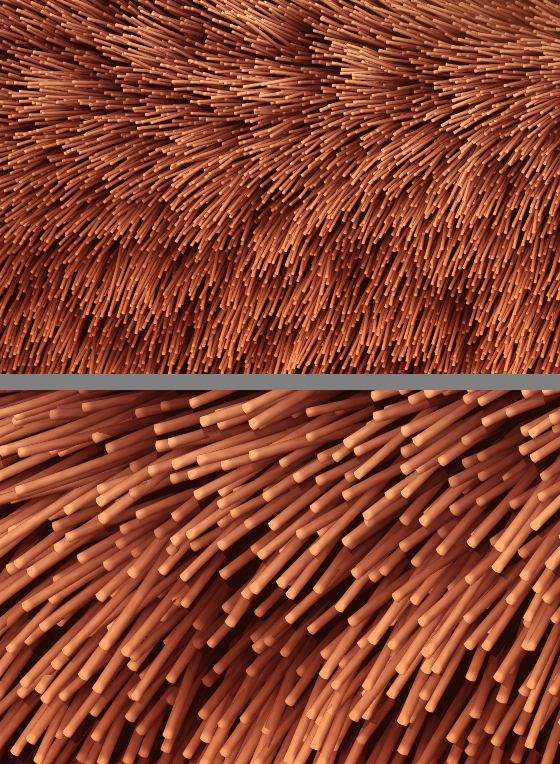
Top: the whole. Bottom: its middle third, enlarged.
This texture is drawn by a Shadertoy shader. Its source:

```glsl
// A dense pelt of copper bristles fanning out to the left and downward.
// Every jittered grid cell owns one bristle tip; each pixel searches the cells
// ahead of it, keeps the two highest bristles and shades them by height.

vec2 hash2(vec2 p) {
    vec3 q = fract(p.xyx * vec3(0.1031, 0.1030, 0.0973));
    q += dot(q, q.yzx + 33.33);
    return fract((q.xx + q.yz) * q.zy);
}

float gradientNoise(vec2 p) {
    vec2 i = floor(p), f = fract(p);
    vec2 s = f * f * f * (f * (f * 6.0 - 15.0) + 10.0);
    vec2 o = vec2(0.0, 1.0);
    float a = dot(hash2(i) * 2.0 - 1.0, f);
    float b = dot(hash2(i + o.yx) * 2.0 - 1.0, f - o.yx);
    float c = dot(hash2(i + o.xy) * 2.0 - 1.0, f - o.xy);
    float d = dot(hash2(i + 1.0) * 2.0 - 1.0, f - 1.0);
    return mix(mix(a, b, s.x), mix(c, d, s.x), s.y);
}

// Heading of the tips: up-left at the top, turning to down-left at the bottom
float combAngle(vec2 p) {
    float turn = 1.0 - smoothstep(0.25 * p.x, 1.1, p.y);
    float wave = sin(p.x * 17.0 + 4.0 * sin(p.y * 9.0)) * sin(p.y * 21.0 + p.x * 6.0);
    return mix(2.6, 4.35, turn) + 0.08 * wave;
}

// Dark umber through rust to pale copper
vec3 copper(float v) {
    return vec3(0.10, 0.03, 0.02) + v * vec3(0.93, 0.14, 0.09)
         + v * v * vec3(0.0, 0.56, 0.39);
}

void mainImage(out vec4 fragColor, in vec2 fragCoord) {
    vec2 p = fragCoord / iResolution.y;
    float pixel = 1.0 / iResolution.y;
    float cellSize = 0.022;
    vec2 home = floor(p / cellSize);

    // x: height, y: brightness, z: coverage
    vec3 top = vec3(-1.0, 0.04, 0.0);
    vec3 under = top;
    float shadowHeight = -1.0;

    for (int j = -10; j <= 7; j++)
    for (int i = -10; i <= 1; i++) {
        vec2 cell = home + vec2(i, j);
        vec2 rnd = hash2(cell + 71.0);
        vec2 rnd2 = hash2(cell + 193.0);
        vec2 tip = (cell + rnd) * cellSize;

        // Bristle frame: distance back from the tip, and across the shaft
        float angle = combAngle(tip) + (rnd2.x - 0.5) * 0.3;
        vec2 dir = vec2(cos(angle), sin(angle));
        vec2 q = p - tip;
        float along = -dot(q, dir);
        float across = dot(q, vec2(-dir.y, dir.x)) + (rnd2.y - 0.5) * 1.2 * along * along;
        float len = 0.155 + 0.05 * rnd.y;
        float halfWidth = 0.0041 + 0.0011 * rnd.x;
        float u = across / halfWidth;
        if (along < -0.004 || along > len || u < -1.6 || u > 2.8) continue;

        // Tufts raise or sink whole groups of bristles
        float tuft = gradientNoise(tip * vec2(7.0, 8.5) + 3.0);
        float height = 1.0 - along / len + 0.35 * fract(rnd.x * 7.3 + rnd2.y) + 0.8 * tuft;

        // Shadow thrown on the lower side
        if (u > 1.0 && along > 0.0)
            shadowHeight = max(shadowHeight, height - 0.15 * (u - 1.0));

        float edge = max(abs(across) - halfWidth, 0.3 * halfWidth * u * u - along);
        float cover = 1.0 - smoothstep(-0.6 * pixel, 0.6 * pixel, edge);
        if (cover < 0.05) continue;

        // Round shaft, lit from above, with grain and a pale cut end
        float v = smoothstep(0.4, 1.42, height - 0.15 * tuft);
        v *= 1.1 - 0.24 * u - 0.34 * u * u;
        v += 0.18 * (rnd2.x - 0.5);
        v += 0.12 * gradientNoise(vec2(along * 80.0, u * 1.5 + rnd.x * 60.0));
        v += 0.26 * (1.0 - smoothstep(0.003, 0.011, along));

        vec3 bristle = vec3(height, v, cover);
        if (height > top.x) {
            under = top;
            top = bristle;
        } else if (height > under.x) {
            under = bristle;
        }
    }

    // Blend the two layers and apply the cast shadow
    float light = mix(under.y * 0.8, top.y, top.z);
    light -= 0.24 * smoothstep(0.0, 0.3, shadowHeight - top.x);
    light *= 0.9 + 0.16 * smoothstep(0.0, 0.9, p.x);
    light = 0.06 + 0.71 * light;
    vec3 color = copper(clamp(light, 0.03, 0.95));

    // Paler, pinker top and redder bottom, with a warm haze in the upper right
    color.gb *= mix(vec2(0.92, 0.84), vec2(1.1, 1.14), smoothstep(0.1, 0.9, p.y));
    float haze = 1.0 - smoothstep(0.0, 0.5, length((p - vec2(1.4, 1.04)) * vec2(0.7, 1.5)));
    color = mix(color, vec3(0.52, 0.25, 0.13), 0.5 * haze);
    fragColor = vec4(color, 1.0);
}
```
